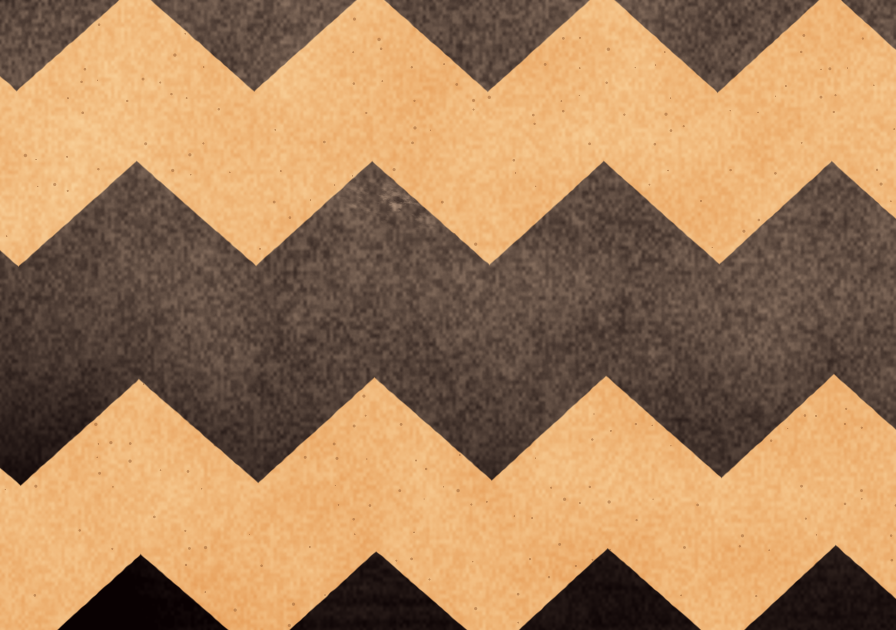
Give the GLSL for this pattern, as a Shadertoy shader.

```glsl
float hash(vec2 p) {
    vec3 q = fract(p.xyx * vec3(0.1031, 0.1030, 0.0973));
    q += dot(q, q.yzx + 33.33);
    return fract((q.x + q.y) * q.z);
}

float noise(vec2 p) {
    vec2 cell = floor(p), f = fract(p);
    f = f * f * (3.0 - 2.0 * f);
    return mix(mix(hash(cell), hash(cell + vec2(1, 0)), f.x),
               mix(hash(cell + vec2(0, 1)), hash(cell + vec2(1, 1)), f.x), f.y);
}

float fbm(vec2 p) {
    float sum = 0.0, gain = 0.5;
    for (int i = 0; i < 4; i++) {
        sum += gain * noise(p);
        p = mat2(1.6, 1.2, -1.2, 1.6) * p + 17.3;
        gain *= 0.5;
    }
    return sum / 0.9375;
}

// Signed distance to the kraft chevrons, negative inside; y runs downward
float chevronDistance(vec2 p) {
    // Slight perspective of the sheet
    p.y += 0.0215 * (p.x - 0.217) * (p.y - 0.26);
    float u = (p.x - 0.217 - 0.01 * (p.y - 0.256)) / 0.377;
    u += 0.0086 * u * u;
    float zigzag = 0.333 * abs(u - round(u));
    float band = p.y - zigzag - 0.117;
    band -= 0.624 * round(band / 0.624);
    return 0.75 * (abs(band) - 0.139);
}

// Sparse dark flecks, at most one per cell
float flecks(vec2 p) {
    vec2 cell = floor(p);
    vec2 center = 0.25 + 0.5 * vec2(hash(cell + 5.1), hash(cell + 9.7));
    float radius = mix(0.06, 0.16, hash(cell + 2.3));
    float present = step(0.86, hash(cell + 31.0));
    return present * (1.0 - smoothstep(radius * 0.4, radius, length(p - cell - center)));
}

vec3 kraftPaper(vec2 p, float grain, float mottle) {
    float glow = exp(-6.0 * dot(p - vec2(0.12, 0.22), p - vec2(0.12, 0.22)));
    float light = 0.5 + 0.3 * glow - 0.25 * smoothstep(0.6, 1.0, p.y);
    light += 1.3 * grain + 0.9 * mottle;
    vec3 col = mix(vec3(0.925, 0.675, 0.42), vec3(0.96, 0.77, 0.54), light);
    return mix(col, vec3(0.62, 0.40, 0.22), 0.55 * flecks(p * 42.0));
}

vec3 darkInk(vec2 p, float grain, float mottle) {
    float light = 0.88 - 0.88 * smoothstep(0.5, 1.0, p.y);
    light -= 0.45 * smoothstep(0.45, 0.0, p.x) * smoothstep(0.2, 0.75, p.y);
    // Fibres show through less where the ink is dense
    light += (0.3 + 0.7 * light) * (0.95 * grain + 0.5 * mottle);
    light += 0.12 * (noise(p * vec2(7.0, 90.0)) - 0.5) * smoothstep(0.75, 0.95, p.y);

    // Rubbed patch with broken streaks
    vec2 rub = p - vec2(0.63, 0.325);
    rub.y -= 0.2 * rub.x;
    float worn = exp(-dot(rub * vec2(14.0, 38.0), rub * vec2(14.0, 38.0)));
    light += 0.75 * worn * smoothstep(0.4, 0.75, fbm(rub * vec2(55.0, 120.0) + 40.0));
    return mix(vec3(0.10, 0.06, 0.055), vec3(0.42, 0.34, 0.29), max(light, -0.2));
}

void mainImage(out vec4 fragColor, in vec2 fragCoord) {
    vec2 p = fragCoord / iResolution.y;
    p.y = 1.0 - p.y;

    float grain = 0.6 * (noise(p * vec2(190.0, 150.0)) - 0.5)
                + 0.5 * (fbm(p * 85.0 + 8.0) - 0.5);
    float mottle = fbm(p * 9.0 + 3.0) - 0.5;

    // Ink edge with a faint paper roughness
    float d = chevronDistance(p) + 0.0012 * (noise(p * 120.0) - 0.5);
    float edge = 1.0 / iResolution.y;
    float ink = smoothstep(-edge, edge, d);

    vec3 col = mix(kraftPaper(p, grain, mottle), darkInk(p, grain, mottle), ink);
    fragColor = vec4(clamp(col, 0.0, 1.0), 1.0);
}
```
